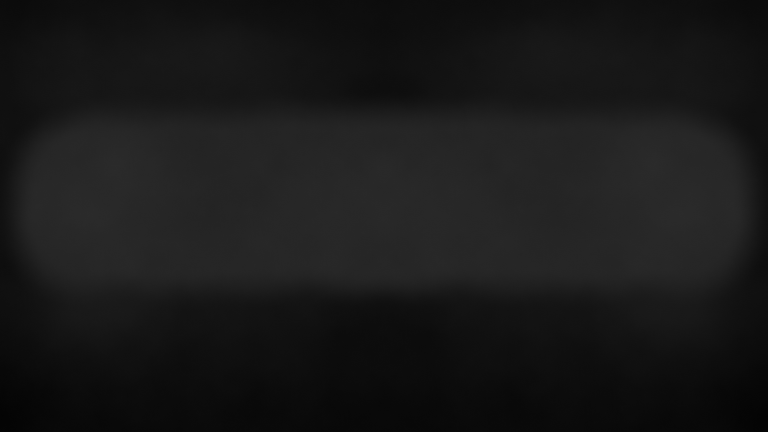
Reproduce this background procedurally as a WebGL 2 fragment shader.

```glsl
#version 300 es
precision highp float;
// A dark charcoal wall crossed by a soft, paler horizontal band with rounded ends.
// The band is a blurred rounded box; broad glows and shadows shape the tone, and
// layered value noise, mirrored about the vertical axis, gives the smoky mottling.
uniform vec2 u_resolution;
out vec4 fragColor;

float hash(vec2 p) {
    return fract(sin(dot(p, vec2(127.1, 311.7))) * 43758.5453);
}

float valueNoise(vec2 p) {
    vec2 cell = floor(p), f = fract(p);
    f = f * f * (3.0 - 2.0 * f);
    return mix(mix(hash(cell), hash(cell + vec2(1, 0)), f.x),
               mix(hash(cell + vec2(0, 1)), hash(cell + vec2(1, 1)), f.x), f.y);
}

// Layered noise, centred on zero
float smoke(vec2 p) {
    float sum = 0.0, amplitude = 0.5;
    for (int i = 0; i < 5; i++) {
        sum += amplitude * (valueNoise(p) - 0.5);
        p = mat2(1.6, 1.2, -1.2, 1.6) * p + 7.3;
        amplitude *= 0.5;
    }
    return sum;
}

float roundedBox(vec2 p, vec2 halfSize, float radius) {
    vec2 d = abs(p) - halfSize + radius;
    return length(max(d, 0.0)) + min(max(d.x, d.y), 0.0) - radius;
}

// Soft elliptical spot
float glow(vec2 p, vec2 center, vec2 size) {
    vec2 d = (p - center) / size;
    return exp(-dot(d, d));
}

void main() {
    // Canvas heights from the centre, folded left to right
    vec2 p = (gl_FragCoord.xy - 0.5 * u_resolution) / u_resolution.y;
    p.x = abs(p.x);

    float cloud = smoke(p * 5.0 + 3.0);
    float grain = smoke(p * 17.0 + 11.0);

    // Wall: a little lighter above the band, fading to both edges
    float wall = mix(0.036, 0.078, smoothstep(-0.5, -0.15, p.y));
    wall += 0.014 * glow(p, vec2(0.45, 0.34), vec2(0.38, 0.12));
    wall -= 0.022 * glow(p, vec2(0.0, 0.33), vec2(0.16, 0.15));
    wall -= 0.022 * glow(p, vec2(0.0, -0.24), vec2(0.17, 0.09));
    wall += 0.024 * glow(p, vec2(0.68, -0.21), vec2(0.16, 0.09));
    wall -= 0.022 * smoothstep(0.35, 0.52, p.y);
    wall -= 0.018 * smoothstep(0.72, 0.9, p.x);

    // Band: brighter at the middle and toward its rounded ends
    float band = 0.147;
    band += 0.012 * glow(p, vec2(0.0, 0.05), vec2(0.22, 0.16));
    band += 0.012 * glow(p, vec2(0.72, 0.03), vec2(0.16, 0.17));
    band += 0.014 * glow(p, vec2(0.6, 0.13), vec2(0.08, 0.06));

    float edge = roundedBox(p - vec2(0.0, 0.03), vec2(0.86, 0.208), 0.19);
    edge += 0.05 * cloud;
    float inside = 1.0 - smoothstep(-0.055, 0.045, edge);

    float tone = mix(wall, band, inside);
    tone += 0.022 * cloud + 0.014 * grain;
    tone += (hash(gl_FragCoord.xy) - 0.5) / 255.0; // dither against banding
    fragColor = vec4(vec3(max(tone, 0.0)), 1.0);
}
```
